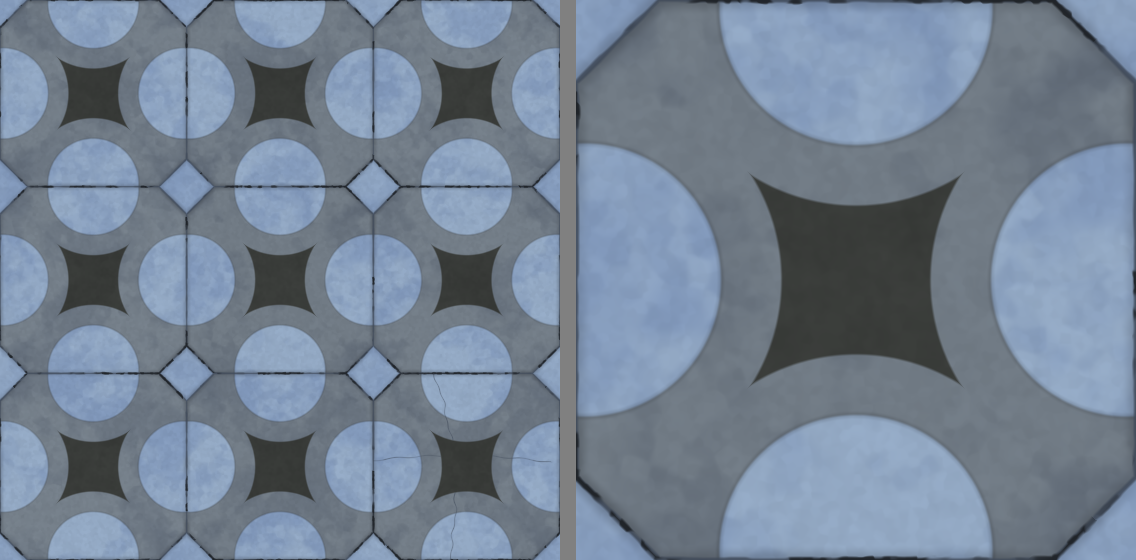
Left, the full canvas; right, a detail of the centre.
Write a WebGL 2 fragment shader that draws this pattern.

```glsl
#version 300 es
precision highp float;

uniform vec2 u_resolution;
out vec4 outColor;

const float REPEATS = 3.0;

// Sizes, in tile widths
const float DISC_CENTER = 0.485;
const float DISC_RADIUS = 0.244;
const float STAR_ARC = 0.352;
const float STAR_REACH = 0.48;
const float DIAMOND_HALF = 0.148;
const float SEAM_HALF = 0.0042;
const float CRACK_HALF = 0.0016;
const vec2 CRACKED_TILE = vec2(2.0, 0.0);

// Wear
const float TILE_TINT = 0.05;
const float GRAIN = 0.07;
const float CHIP_AMOUNT = 0.8;

const vec3 BLUE_PALE = vec3(0.575, 0.66, 0.765);
const vec3 BLUE_DEEP = vec3(0.50, 0.59, 0.725);
const vec3 GREY_PALE = vec3(0.45, 0.49, 0.53);
const vec3 GREY_DEEP = vec3(0.385, 0.425, 0.475);
const vec3 STAR_DARK = vec3(0.22, 0.23, 0.22);
const vec3 GROUT = vec3(0.25, 0.29, 0.35);
const vec3 CHIP = vec3(0.09, 0.10, 0.11);

const float TAU = 6.28318;

float hash(vec2 p) {
    vec3 q = fract(vec3(p.xyx) * 0.1031);
    q += dot(q, q.yzx + 33.33);
    return fract((q.x + q.y) * q.z);
}

// Blended cellular noise that wraps after n cells
float cellNoise(vec2 uv, float n) {
    vec2 g = uv * n, base = floor(g), f = fract(g);
    float sum = 0.0, weight = 0.0;
    for (int y = -1; y <= 1; y++) {
        for (int x = -1; x <= 1; x++) {
            vec2 o = vec2(x, y);
            vec2 cell = mod(base + o, n) + n;
            vec2 d = o + vec2(hash(cell + 17.3), hash(cell + 41.7)) - f;
            float w = exp(-7.0 * dot(d, d));
            sum += w * hash(cell);
            weight += w;
        }
    }
    return sum / weight;
}

// Antialiased coverage of the region d < 0
float cover(float d, float soft) {
    return smoothstep(soft, -soft, d);
}

void main() {
    vec2 uv = gl_FragCoord.xy / u_resolution;
    vec2 t = uv * REPEATS;
    vec2 id = floor(t), p = fract(t) - 0.5, q = abs(p);
    float aa = max(REPEATS / min(u_resolution.x, u_resolution.y), 0.003);

    // Clouded pigment and fine grain
    vec2 warp = 0.008 * sin(TAU * (uv.yx * vec2(7.0, 5.0) + uv * vec2(3.0, 4.0)));
    float broad = cellNoise(uv + warp, 11.0);
    float medium = cellNoise(uv + warp, 31.0);
    float fine = cellNoise(uv, 83.0);
    float grain = cellNoise(uv, 190.0);
    float cloud = 0.45 * broad + 0.33 * medium + 0.22 * fine;

    // Distances to the parts
    float arc = min(length(q - vec2(DISC_CENTER, 0.0)), length(q - vec2(0.0, DISC_CENTER)));
    float disc = arc - DISC_RADIUS;
    float star = max(STAR_ARC - arc, q.x + q.y - STAR_REACH);
    float diamond = (1.0 - q.x - q.y - DIAMOND_HALF) * 0.7071;
    float edge = 0.5 - max(q.x, q.y);
    float seam = min(max(edge, -diamond), abs(diamond));

    // Grey body, paler around the discs
    float halo = smoothstep(STAR_ARC + 0.04, STAR_ARC - 0.04, arc);
    float greyMix = smoothstep(0.2, 0.8, cloud) * 0.9 + 0.45 * halo - 0.05;
    vec3 color = mix(GREY_DEEP, GREY_PALE, clamp(greyMix, 0.0, 1.0));
    color *= 1.0 + TILE_TINT * (hash(id + 5.0) - 0.5);

    // Half discs, each with its own shade
    vec2 side = q.x > q.y ? vec2(sign(p.x), 0.0) : vec2(0.0, sign(p.y));
    float shade = hash(id * 5.0 + side + 23.0) - 0.5;
    float blueMix = smoothstep(0.2, 0.75, cloud) + 0.5 * shade + 0.08;
    vec3 discBlue = mix(BLUE_DEEP, BLUE_PALE, clamp(blueMix, 0.0, 1.0));
    color = mix(color, discBlue, cover(disc, aa));
    color *= 1.0 - 0.12 * smoothstep(0.009, 0.0, abs(disc));

    color = mix(color, STAR_DARK * (0.93 + 0.14 * cloud), cover(star, aa));

    // Corner diamonds
    float diamondShade = hash(mod(floor(t + 0.5), REPEATS) + 61.0);
    vec3 diamondBlue = mix(BLUE_DEEP, BLUE_PALE, clamp(cloud + 0.5 * diamondShade - 0.3, 0.0, 1.0));
    color = mix(color, diamondBlue, cover(diamond, aa));

    color *= 1.0 + GRAIN * (0.6 * grain + 0.4 * fine - 0.5);

    // Grimy margins and uneven grout
    color *= 1.0 - 0.14 * smoothstep(0.028, 0.0, seam) * (0.5 + medium);
    float lineHalf = SEAM_HALF * (0.55 + 0.9 * fine);
    color = mix(color, GROUT, 0.85 * cover(seam - lineHalf, aa));
    float level = q.y > q.x ? 0.12 : -0.04;
    float chipped = smoothstep(0.5, 0.66, 0.55 * broad + 0.45 * fine + level);
    float chipHalf = SEAM_HALF * (0.3 + 1.5 * grain);
    color = mix(color, CHIP, CHIP_AMOUNT * chipped * cover(seam - chipHalf, aa));

    // Two hairline cracks in one tile
    float wobble = 0.006 * sin(p.y * 31.0) + 0.004 * sin(p.y * 67.0 + 1.0);
    float upright = abs(p.x + 0.06 + 0.27 * (p.y + 0.15) * (p.y + 0.15) + wobble);
    float across = abs(p.y - 0.06 + 0.14 * (p.x + 0.06) * (p.x + 0.06) + 0.004 * sin(p.x * 37.0));
    across = max(across, p.x - 0.45);
    float crack = cover(min(upright, across) - CRACK_HALF, aa);
    crack *= id == CRACKED_TILE ? 0.35 + 0.5 * fine : 0.0;
    color = mix(color, GROUT, crack * (1.0 - cover(star, aa)));

    outColor = vec4(color, 1.0);
}
```
